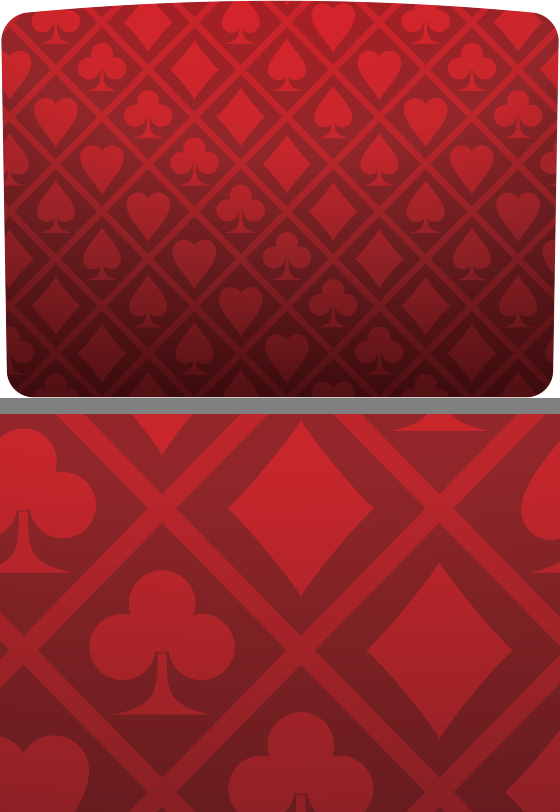
Top, the full canvas; bottom, a detail of the centre.
A WebGL 2 fragment shader for this pattern:

```glsl
#version 300 es
precision highp float;
// Red card-table panel: a diagonal lattice whose cells hold the four card suits,
// one suit per diagonal. Suits are distance functions in a 768 x 548 design space
// that is scaled to the canvas; colour falls off downwards and towards the sides.

#define DESIGN vec2(768.0, 548.0)
#define HALF_CELL vec2(63.4, 65.1)
#define ORIGIN vec2(393.5, 226.0)
#define LINE_HALF 4.6
#define LINE_STRENGTH 0.8
#define CORNER 36.0
#define TOP_ARC 20.0
#define SIDE_TAPER 9.0
#define SIDE_SHADE 0.28

uniform vec2 u_resolution;
out vec4 outColor;

// Two round lobes joined to a tapering body with its tip at y = -tip.
float heartShape(vec2 p, vec2 lobe, float radius, float tip) {
  p.x = abs(p.x);
  float lobes = length(p - lobe) - radius;
  float t = clamp((p.y + tip) / (lobe.y + tip), 0.0, 1.0);
  float width = (lobe.x + radius) * t * (1.0 + t - t * t);
  float body = max((p.x - width) * 0.86, max(p.y - lobe.y, -tip - p.y));
  return min(lobes, body);
}

// Stem that flares out to a flat foot.
float stemShape(vec2 p) {
  float rise = p.y + 29.5;
  float flare = 20.0 * exp(-max(rise, 0.0) / 4.5);
  float side = (abs(p.x) - 2.0 - flare) / length(vec2(1.0, flare / 4.5));
  return max(side, max(-rise, rise - 28.0));
}

float diamondShape(vec2 p) {
  vec2 q = pow(abs(p) / vec2(33.5, 40.5) + 1e-4, vec2(0.93));
  return (q.x + q.y - 1.0) * 26.0;
}

float clubShape(vec2 p) {
  float leaves = min(length(p - vec2(0.0, 21.5)),
                     length(vec2(abs(p.x) - 18.0, p.y - 1.5))) - 15.2;
  float core = length(p - vec2(0.0, 6.0)) - 7.0;
  return min(min(leaves, core), stemShape(p));
}

float spadeShape(vec2 p) {
  float leaf = heartShape(vec2(p.x, -p.y), vec2(12.5, 1.0), 13.5, 43.0);
  return min(leaf, stemShape(p));
}

float suitShape(vec2 p, float suit) {
  if (suit < 0.5) return diamondShape(p);
  if (suit < 1.5) return clubShape(p);
  if (suit < 2.5) return heartShape(p, vec2(14.0, 10.0), 16.0, 42.0);
  return spadeShape(p);
}

// Rounded panel with an arched top and sides that narrow downwards.
float panelShape(vec2 p) {
  float side = p.x / DESIGN.x * 2.0 - 1.0;
  float top = 1.0 + TOP_ARC * side * side;
  float bottom = DESIGN.y - 1.0;
  vec2 halfSize = vec2(DESIGN.x * 0.5 - 1.0 - SIDE_TAPER * p.y / DESIGN.y,
                       (bottom - top) * 0.5);
  vec2 center = vec2(DESIGN.x * 0.5, (bottom + top) * 0.5);
  vec2 q = abs(p - center) - halfSize + CORNER;
  return length(max(q, 0.0)) + min(max(q.x, q.y), 0.0) - CORNER;
}

// Colour ramp through four stops at 0, 0.38, 0.66 and 1.
vec3 ramp(float t, vec3 a, vec3 b, vec3 c, vec3 d) {
  vec3 color = mix(a, b, clamp(t / 0.38, 0.0, 1.0));
  color = mix(color, c, clamp((t - 0.38) / 0.28, 0.0, 1.0));
  return mix(color, d, clamp((t - 0.66) / 0.34, 0.0, 1.0));
}

float coverage(float dist, float pixel) {
  return 1.0 - smoothstep(-0.6 * pixel, 0.6 * pixel, dist);
}

void main() {
  vec2 uv = gl_FragCoord.xy / u_resolution;
  vec2 p = vec2(uv.x, 1.0 - uv.y) * DESIGN;
  float pixel = DESIGN.y / u_resolution.y;

  // Diagonal cell coordinates: the second index picks the suit.
  vec2 g = (p - ORIGIN) / HALF_CELL;
  vec2 diag = vec2(g.x + g.y, g.y - g.x) * 0.5;
  vec2 cell = floor(diag + 0.5);
  vec2 center = vec2(cell.x - cell.y, cell.x + cell.y);
  vec2 local = (g - center) * HALF_CELL * vec2(1.0, -1.0);
  float suit = mod(cell.y, 4.0);

  // Lattice lines run along the cell borders.
  vec2 edge = 0.5 - abs(diag - cell);
  float slope = 0.5 * length(1.0 / HALF_CELL);
  float lineMask = coverage(min(edge.x, edge.y) / slope - LINE_HALF, pixel);
  float suitMask = coverage(suitShape(local, suit), pixel);

  // Shade grows downwards and, near the top, towards the sides.
  float side = uv.x * 2.0 - 1.0;
  float depth = 1.0 - uv.y;
  float shade = depth + SIDE_SHADE * side * side * (1.0 - depth);
  vec3 ground = ramp(shade, vec3(0.66, 0.12, 0.14), vec3(0.57, 0.15, 0.165),
                     vec3(0.41, 0.11, 0.12), vec3(0.23, 0.04, 0.05));
  vec3 light = ramp(shade, vec3(0.84, 0.14, 0.17), vec3(0.78, 0.15, 0.17),
                    vec3(0.57, 0.13, 0.15), vec3(0.31, 0.06, 0.07));

  vec3 color = mix(ground, light, max(suitMask, lineMask * LINE_STRENGTH));
  color = mix(vec3(1.0), color, coverage(panelShape(p), pixel));
  outColor = vec4(color, 1.0);
}
```
